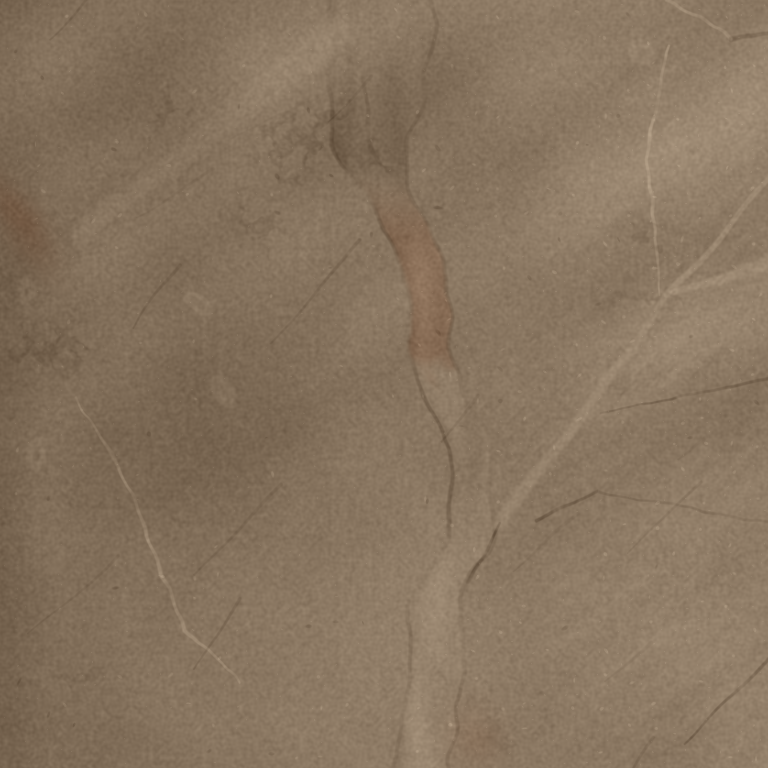
A WebGL 2 fragment shader for this texture:

```glsl
#version 300 es
precision highp float;

uniform vec2 u_resolution;
out vec4 fragColor;

const vec3 STONE = vec3(0.536, 0.461, 0.377);
const vec3 TONE_TINT = vec3(1.0, 0.98, 0.92);
const vec3 RUST = vec3(0.50, 0.385, 0.295);
const float CLOUD = 0.105;
const float STREAK = 0.075;
const float GRAIN = 0.055;
const float EDGE = 0.0018;
const float DARK_LINE = 0.085;
const int HAIRLINES = 16;

vec2 hash2(vec2 p) {
  vec3 q = fract(p.xyx * vec3(0.1031, 0.1030, 0.0973));
  q += dot(q, q.yzx + 33.33);
  return fract((q.xx + q.yz) * q.zy);
}

float corner(vec2 cell, vec2 offset) {
  return dot(hash2(cell) * 2.0 - 1.0, offset);
}

float noise(vec2 p) {
  vec2 i = floor(p), f = fract(p);
  vec2 u = f * f * f * (f * (f * 6.0 - 15.0) + 10.0);
  vec2 e = vec2(0.0, 1.0);
  return mix(mix(corner(i, f), corner(i + e.yx, f - e.yx), u.x),
             mix(corner(i + e, f - e), corner(i + e.yy, f - e.yy), u.x), u.y);
}

float fbm(vec2 p) {
  float sum = 0.0, amp = 0.6;
  for (int i = 0; i < 5; i++) {
    sum += amp * noise(p);
    p = mat2(1.6, 1.2, -1.2, 1.6) * p + 17.3;
    amp *= 0.55;
  }
  return sum;
}

mat2 rotation(float a) {
  return mat2(cos(a), sin(a), -sin(a), cos(a));
}

// Tapered line from a to b with half widths wa and wb
float vein(vec2 p, vec2 a, vec2 b, float wa, float wb) {
  vec2 d = b - a;
  float t = clamp(dot(p - a, d) / dot(d, d), 0.0, 1.0);
  float w = mix(wa, wb, t);
  return 1.0 - smoothstep(w * 0.4, w + EDGE, length(p - a - d * t));
}

float line(float d, float w) {
  return 1.0 - smoothstep(w * 0.3, w + EDGE, abs(d));
}

// Irregular chips, one per cell; ring > 0 leaves only the rim
float chips(vec2 p, float density, float amount, float ring) {
  vec2 g = p * density, cell = floor(g);
  vec2 r = hash2(cell + 7.0), s = hash2(cell + 57.0);
  vec2 q = rotation(s.x * 6.283) * (fract(g) - mix(vec2(0.3), vec2(0.7), r));
  float d = length(q * vec2(1.0, 1.0 + 1.4 * s.y)) + 0.1 * noise(g * 5.0);
  float size = mix(0.04, 0.14, s.y * r.x);
  float shape = 1.0 - smoothstep(size * 0.4, size + 0.05, abs(d - ring));
  return shape * step(1.0 - amount, hash2(cell + 91.0).x);
}

void main() {
  vec2 p = gl_FragCoord.xy / min(u_resolution.x, u_resolution.y);
  float rough = noise(p * 38.0);
  vec2 w = p + 0.012 * vec2(noise(p * 9.0), noise(p * 9.0 + 31.0)) + 0.004 * rough;
  float patchy = fbm(p * 4.0 + 11.0);

  // Clouded ground with diagonal streaks
  vec2 s = rotation(-0.6) * w;
  float tone = CLOUD * fbm(p * 3.2 + 4.0) + dot(p - 0.5, vec2(0.075, -0.012));
  tone += STREAK * noise(s * vec2(1.8, 9.0) + 3.0) * smoothstep(0.1, 0.7, p.y);
  tone += 0.03 * noise(s * vec2(9.0, 45.0)) * smoothstep(0.5, 0.9, p.x);
  tone -= 0.025 * exp(-dot(p - vec2(0.3, 0.36), p - vec2(0.3, 0.36)) * 22.0);
  tone -= 0.03 * (1.0 - smoothstep(0.0, 0.08, p.x));
  tone += 0.03 * vein(w, vec2(0.1, 0.69), vec2(0.44, 0.96), 0.015, 0.03);

  // Broken crumbs and scattered hairlines
  float crumb = 1.0 - smoothstep(0.0, 0.06, abs(fbm(p * 10.0 + 50.0)));
  tone -= 0.045 * crumb * smoothstep(0.08, 0.35, patchy);
  for (int i = 0; i < HAIRLINES; i++) {
    vec2 r = hash2(vec2(float(i), 12.0)), k = hash2(vec2(float(i), 45.0));
    vec2 reach = mix(0.02, 0.085, k.x) * vec2(1.0, 0.0) * rotation(-0.3 - 0.7 * k.y);
    tone -= 0.05 * k.y * vein(w, r - reach, r + reach, 0.0003, 0.0018);
  }

  // Upright band with ragged dark edges
  float y = p.y;
  float left = 0.43 + 0.10 * (1.0 - smoothstep(0.62, 0.85, y))
             + 0.055 * (1.0 - smoothstep(0.38, 0.58, y))
             - 0.055 * (1.0 - smoothstep(0.20, 0.31, y))
             - 0.02 * (1.0 - smoothstep(0.0, 0.12, y));
  float width = 0.055 + 0.075 * smoothstep(0.72, 0.9, y)
              + 0.02 * (1.0 - smoothstep(0.15, 0.3, y));
  float dl = w.x - left - 0.018 * noise(vec2(y * 13.0, 2.0));
  float dr = left + width - w.x + 0.022 * noise(vec2(y * 15.0, 8.0));
  float inside = smoothstep(-0.004, 0.006, min(dl, dr));
  float upper = smoothstep(0.73, 0.8, y);
  float wear = smoothstep(-0.25, 0.3, noise(vec2(y * 11.0, p.x * 4.0)));
  tone += inside * (0.022 * (1.0 - upper) + 0.06 * noise(w * vec2(30.0, 7.0)));
  tone -= inside * 0.045 * exp(-pow((y - 0.79) / 0.035, 2.0));
  tone -= DARK_LINE * wear * line(dl, 0.003);
  tone -= 0.6 * DARK_LINE * (1.0 - 0.7 * wear) * line(dr, 0.003);
  tone -= 0.6 * DARK_LINE * upper * wear * line(dl - 0.05, 0.003);
  tone -= 0.03 * inside * (1.0 - smoothstep(0.0, 0.018, dl));

  // Pale veins
  float broad = vein(w, vec2(1.02, 0.79), vec2(0.87, 0.61), 0.003, 0.005);
  broad = max(broad, 0.75 * vein(w, vec2(0.87, 0.61), vec2(0.65, 0.32), 0.005, 0.011));
  tone = mix(tone, 0.095, 0.75 * broad);
  tone += 0.055 * vein(w, vec2(0.88, 0.615), vec2(1.02, 0.665), 0.004, 0.016);
  float fine = vein(w, vec2(0.10, 0.48), vec2(0.17, 0.36), 0.0005, 0.0015);
  fine = max(fine, vein(w, vec2(0.17, 0.36), vec2(0.24, 0.18), 0.0015, 0.002));
  fine = max(fine, vein(w, vec2(0.24, 0.18), vec2(0.31, 0.11), 0.002, 0.001));
  fine = max(fine, vein(w, vec2(0.873, 0.94), vec2(0.84, 0.79), 0.001, 0.002));
  fine = max(fine, vein(w, vec2(0.84, 0.79), vec2(0.86, 0.61), 0.002, 0.0008));
  fine = max(fine, vein(w, vec2(0.87, 1.0), vec2(0.95, 0.95), 0.0015, 0.002));
  tone += 0.085 * fine * (0.8 + rough);

  // Long dark cracks
  float crack = vein(w, vec2(0.65, 0.32), vec2(0.61, 0.24), 0.001, 0.002);
  crack = max(crack, vein(w, vec2(0.95, 0.95), vec2(1.01, 0.96), 0.003, 0.002));
  crack = max(crack, vein(w, vec2(0.78, 0.46), vec2(1.01, 0.51), 0.0005, 0.0018));
  crack = max(crack, vein(w, vec2(0.70, 0.32), vec2(0.78, 0.36), 0.002, 0.001));
  crack = max(crack, 0.6 * vein(w, vec2(0.78, 0.36), vec2(1.01, 0.32), 0.001, 0.001));
  crack = max(crack, vein(w, vec2(0.89, 0.03), vec2(1.01, 0.15), 0.0005, 0.002));
  crack = max(crack, 0.7 * vein(w, vec2(0.35, 0.55), vec2(0.47, 0.69), 0.0005, 0.0018));
  tone -= DARK_LINE * crack * (0.8 + rough);

  // Flecks, rings and fine grain
  float spread = 0.12 + 0.22 * smoothstep(0.3, 0.95, p.x);
  tone += 0.06 * chips(p, 30.0, spread, 0.0) + 0.04 * chips(p + 3.0, 70.0, spread, 0.0);
  tone -= 0.06 * chips(p + 5.0, 24.0, 0.09, 0.0);
  tone += 0.035 * chips(p + 9.0, 9.0, 0.1, 0.13);
  tone += GRAIN * (noise(p * 190.0) + 0.7 * noise(p * 95.0 + 40.0));

  // Rust stains
  vec2 stain = rotation(0.95) * (w - vec2(0.02, 0.715));
  float rust = 0.7 * exp(-dot(stain * vec2(16.0, 42.0), stain * vec2(16.0, 42.0)));
  rust += 0.8 * inside * smoothstep(0.5, 0.55, y + 0.05 * rough) * (1.0 - smoothstep(0.68, 0.78, y));
  rust += 0.4 * exp(-dot(w - vec2(0.62, 0.04), w - vec2(0.62, 0.04)) * 700.0);
  vec3 color = mix(STONE, RUST, clamp(rust, 0.0, 0.85)) + tone * TONE_TINT;
  fragColor = vec4(clamp(color, 0.0, 1.0), 1.0);
}
```
